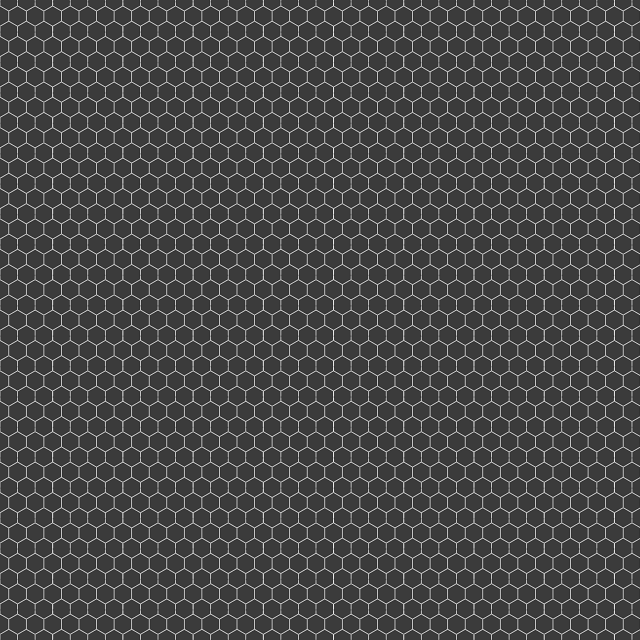
Reproduce this pattern procedurally as a WebGL 1 fragment shader.

```glsl
precision highp float;
// A fine honeycomb of thin pale lines on charcoal, slightly darkened beside them.
// Two interleaved rectangular lattices give the nearest cell centre, and the
// distance to that cell's border draws the line. Alternate rows carry small seams.

uniform vec2 u_resolution;

const float CELLS_ACROSS = 36.457;      // cell widths per canvas
const float ROW_OFFSET = 0.0014;        // first row centre below the top edge
const float LINE_HALF_WIDTH = 0.022;    // in cell widths
const vec2 LATTICE = vec2(1.0, 1.7320508);

const vec3 GROUND = vec3(0.232);
const vec3 GROOVE = vec3(0.19);
const vec3 LINE = vec3(0.95);

// Offset from the nearest centre of a rectangular lattice through origin.
vec2 latticeOffset(vec2 p, vec2 origin) {
  return mod(p - origin + 0.5 * LATTICE, LATTICE) - 0.5 * LATTICE;
}

// Distance from inside a pointy-topped hexagon of unit width to its border.
float hexBorder(vec2 q) {
  q = abs(q);
  return 0.5 - max(q.x, dot(q, vec2(0.5, 0.8660254)));
}

// Exact box-filtered coverage of a line, valid below one pixel of width.
float lineCoverage(float dist, float halfWidth, float pixel) {
  float outer = clamp(dist + 0.5 * pixel, -halfWidth, halfWidth);
  float inner = clamp(dist - 0.5 * pixel, -halfWidth, halfWidth);
  return (outer - inner) / pixel;
}

// Line width factor: every fourth upright is heavier, with a nick at mid-height.
float seamWidth(vec2 p, vec2 q) {
  float upright = step(0.5 * abs(q.x) + 0.8660254 * abs(q.y), abs(q.x));
  float column = floor(p.x + 0.5);
  float heavy = 1.0 - step(0.5, abs(mod(column, 4.0) - 3.0));
  float nick = 1.0 - smoothstep(0.02, 0.07, abs(q.y - 0.05));
  return 1.0 + upright * (0.3 * heavy - 0.3 * nick);
}

void main() {
  vec2 uv = gl_FragCoord.xy / u_resolution.y;
  vec2 p = vec2(uv.x, 1.0 - uv.y - ROW_OFFSET) * CELLS_ACROSS;
  float pixel = CELLS_ACROSS / u_resolution.y;

  // Nearest centre among the seamed rows and the plain rows between them
  vec2 seamed = latticeOffset(p, vec2(0.5, 0.0));
  vec2 plain = latticeOffset(p, 0.5 * vec2(0.0, LATTICE.y));
  bool inSeamedRow = dot(seamed, seamed) < dot(plain, plain);
  vec2 q = inSeamedRow ? seamed : plain;

  float halfWidth = LINE_HALF_WIDTH;
  if (inSeamedRow) halfWidth *= seamWidth(p, q);

  // Dark groove first, then the pale line over it
  float border = hexBorder(q);
  float groove = 1.0 - smoothstep(0.06, 0.11, border);
  vec3 color = mix(GROUND, GROOVE, groove);
  color = mix(color, LINE, lineCoverage(border, halfWidth, pixel));

  gl_FragColor = vec4(color, 1.0);
}
```
